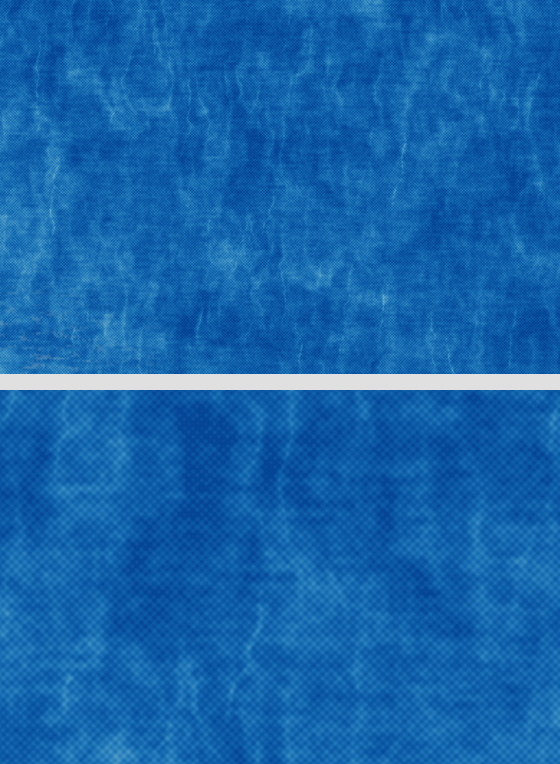
Top: the whole. Bottom: its middle third, enlarged.
Give the GLSL for this texture, as a WebGL 2 fragment shader.

```glsl
#version 300 es
precision highp float;

uniform vec2 u_resolution;
out vec4 fragColor;

float hash(vec2 p) {
    vec3 q = fract(p.xyx * 0.1031);
    q += dot(q, q.yzx + 33.33);
    return fract((q.x + q.y) * q.z);
}

// Smooth value noise in -1..1
float noise(vec2 p) {
    vec2 i = floor(p), f = fract(p);
    f = f * f * (3.0 - 2.0 * f);
    float low = mix(hash(i), hash(i + vec2(1, 0)), f.x);
    float high = mix(hash(i + vec2(0, 1)), hash(i + vec2(1, 1)), f.x);
    return mix(low, high, f.y) * 2.0 - 1.0;
}

float fbm(vec2 p) {
    float sum = 0.0, gain = 0.6;
    for (int i = 0; i < 4; i++) {
        sum += gain * noise(p);
        p = mat2(1.6, 1.2, -1.2, 1.6) * p + 17.3;
        gain *= 0.6;
    }
    return sum;
}

float ridge(vec2 p) {
    return pow(1.0 - abs(noise(p)), 7.0);
}

// Long worn folds, mostly upright, with a frayed core and a soft halo
float creases(vec2 p) {
    float sum = 0.0;
    for (int i = 0; i < 34; i++) {
        float id = float(i) * 7.0 + 3.0;
        vec2 center = vec2(1.5 * fract(float(i) * 0.618 + 0.21), hash(vec2(id, 2.0)));
        float halfLength = mix(0.05, 0.2, hash(vec2(id, 5.0)));
        vec2 d = p - center;
        float slope = (hash(vec2(id, 9.0)) - 0.35) * 0.4;
        float wiggle = 0.012 * noise(vec2(p.y * 13.0, id)) + 0.005 * noise(vec2(p.y * 50.0, id));
        float across = abs(d.x - d.y * slope - wiggle);
        float along = 1.0 - smoothstep(0.3, 1.0, abs(d.y) / halfLength);
        float wear = 0.5 + 0.5 * noise(vec2(p.y * 45.0, id + 4.0));
        float core = 0.75 * exp(-pow(across / 0.0028, 2.0)) * wear;
        float halo = 0.3 * exp(-across / 0.011);
        sum += along * (core + halo) * mix(0.35, 1.0, hash(vec2(id, 13.0)));
    }
    return min(sum, 1.1);
}

vec3 dye(float tone) {
    vec3 color = mix(vec3(0.02, 0.27, 0.59), vec3(0.045, 0.35, 0.645), smoothstep(-2.6, -0.9, tone));
    color = mix(color, vec3(0.075, 0.405, 0.685), clamp((tone + 0.9) / 0.85, 0.0, 1.0));
    color = mix(color, vec3(0.15, 0.49, 0.73), clamp((tone + 0.05) / 1.35, 0.0, 1.0));
    color = mix(color, vec3(0.24, 0.56, 0.76), clamp((tone - 1.3) / 1.0, 0.0, 1.0));
    return mix(color, vec3(0.46, 0.71, 0.80), clamp((tone - 2.3) / 2.6, 0.0, 1.0));
}

void main() {
    vec2 p = gl_FragCoord.xy / u_resolution.y;
    vec2 warped = p + 0.03 * vec2(fbm(p * 9.0 + 5.0), fbm(p * 9.0 + 41.0));

    // Uneven fading, from broad clouds to small blotches
    float tone = 1.2 * fbm(warped * vec2(3.4, 2.8) + 11.0);
    tone += 1.1 * fbm(warped * vec2(14.0, 10.0) + 29.0);
    tone += 0.55 * noise(warped * vec2(52.0, 38.0));

    // Upright rub marks and level thread streaks
    tone += 0.6 * noise(warped * vec2(66.0, 15.0) + 7.0);
    tone += 0.5 * noise(p * vec2(24.0, 140.0) + 53.0);
    tone += 0.25 * noise(p * vec2(9.0, 60.0) + 71.0);

    // Web of fine wrinkles and short upright scuffs
    float worn = smoothstep(-0.5, 0.6, fbm(p * 4.0 + 83.0));
    float web = ridge(warped * vec2(19.0, 5.0) + 19.0) + 0.8 * ridge(warped * vec2(9.0, 7.0) + 61.0);
    float scuff = smoothstep(0.35, 0.95, noise(warped * vec2(75.0, 12.0) + 97.0));
    tone += worn * (1.5 * web + 0.9 * scuff) - 0.62;

    // Plain weave, faded out where its threads are too fine to resolve
    vec2 thread = p * 130.0 * 6.28318;
    float resolved = smoothstep(1.9, 2.5, u_resolution.y / 130.0);
    tone += 0.85 * resolved * sin(thread.x) * sin(thread.y);
    float grain = noise(p * 171.0);
    tone += 0.6 * grain;

    float fold = creases(p);
    tone += fold * (2.5 + 1.0 * grain) - 0.1;
    vec3 color = dye(tone);

    // Pale bare threads near the lower left corner
    float corner = 1.0 - smoothstep(0.05, 0.55, length(p * vec2(0.9, 1.5)));
    float bare = smoothstep(0.2, 1.1, noise(p * vec2(30.0, 120.0) + 37.0) + 0.5 * grain);
    color = mix(color, vec3(0.48, 0.60, 0.70), 0.4 * corner * bare);

    fragColor = vec4(clamp(color, 0.0, 1.0), 1.0);
}
```
